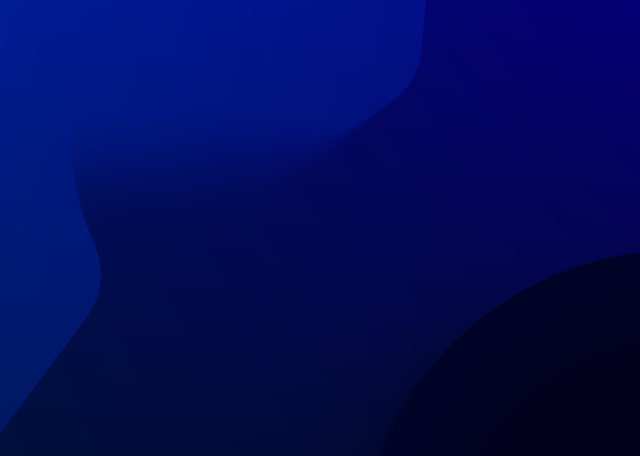
This background is drawn by a Shadertoy shader. Its source:

```glsl
// Signed distance to a line through a point, positive along the normal
float halfPlane(vec2 p, vec2 point, vec2 normal) {
    return dot(p - point, normalize(normal));
}

float smoothMax(float a, float b, float k) {
    float h = max(k - abs(a - b), 0.0) / k;
    return max(a, b) + h * h * k * 0.25;
}

float smoothMin(float a, float b, float k) {
    return -smoothMax(-a, -b, k);
}

// Blend of four corner colours
vec3 cornerBlend(vec2 uv, vec3 bottomLeft, vec3 bottomRight, vec3 topLeft, vec3 topRight) {
    return mix(mix(bottomLeft, bottomRight, uv.x), mix(topLeft, topRight, uv.x), uv.y);
}

void mainImage(out vec4 fragColor, in vec2 fragCoord) {
    vec2 uv = fragCoord / iResolution.xy;
    vec2 p = fragCoord / iResolution.y;
    float edge = 1.0 / iResolution.y;

    // Bright blue outer sheet and deep navy inner sheet
    vec3 bright = cornerBlend(uv, vec3(0.0, 0.095, 0.37), vec3(0.01, 0.03, 0.34),
                              vec3(0.0, 0.11, 0.58), vec3(0.015, 0.035, 0.51));
    vec3 navy = cornerBlend(uv, vec3(0.0, 0.058, 0.23), vec3(0.01, 0.025, 0.22),
                            vec3(0.0, 0.05, 0.41), vec3(0.02, 0.0, 0.46));

    // Upper border: crisp on the right, melting away to the left
    float side = halfPlane(p, vec2(0.934, 1.0), vec2(1.0, -0.09));
    float slope = halfPlane(p, vec2(0.875, 0.789), vec2(35.0, -48.0));
    float shelf = halfPlane(p, vec2(0.165, 0.62), vec2(0.083, -1.0));
    float upper = smoothMax(smoothMax(side, slope, 0.055), shelf, 0.06);
    float blur = mix(0.14, edge, smoothstep(0.5, 0.84, p.x));
    float upperMask = smoothstep(-blur, blur, upper);

    // Left border: a rounded bulge above a straight diagonal
    float diagonal = halfPlane(p, vec2(0.0, 0.048), vec2(155.0, -115.0));
    float bulge = halfPlane(p, vec2(0.165, 0.575), vec2(80.0, 30.0));
    float left = smoothMax(diagonal, smoothMin(bulge, p.x - 0.158, 0.03), 0.075);
    float leftMask = smoothstep(-edge, edge, left);

    vec3 color = mix(bright, navy, upperMask * leftMask);

    // Dark disc in the lower right with a faint shadow around it
    float disc = length(p - vec2(1.492, -0.258)) - 0.71;
    color *= 1.0 - 0.2 * exp(-max(disc, 0.0) / 0.09) * smoothstep(0.55, 0.1, p.y);
    vec3 discColor = mix(vec3(0.0, 0.012, 0.15), vec3(0.008, 0.002, 0.105),
                         smoothstep(0.0, -0.35, disc));
    float discBlur = mix(0.016, edge, smoothstep(0.0, 0.2, p.y));
    color = mix(color, discColor, smoothstep(discBlur, -discBlur, disc));

    fragColor = vec4(color, 1.0);
}
```
